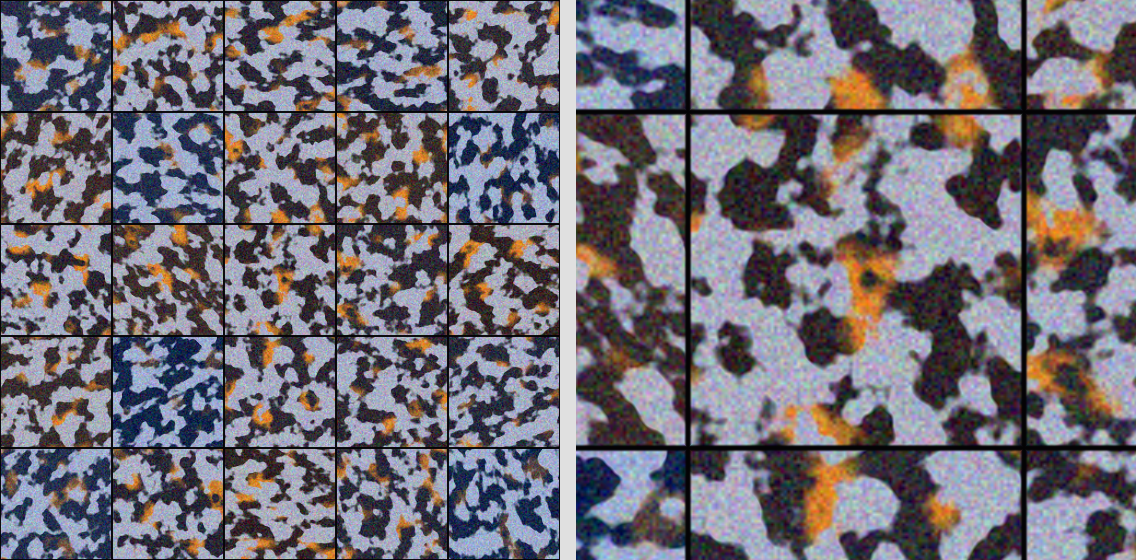
Left: the whole. Right: its middle third, enlarged.
Write a three.js fragment shader that draws this pattern.

```glsl
varying vec2 vUv;

const float TILES = 5.0;            // repeats across and down
const float LINE_HALF = 0.0016;     // half width of the joints, canvas units
const float LINE_SOFT = 0.0010;
const float BLOTCH_SCALE = 5.8;     // noise cells per tile
const float BLOTCH_SOFT = 0.085;
const float BLOTCH_BIAS = -0.005;
const float RUST_SCALE = 4.6;
const float GRAIN_CELLS = 512.0;
const float GRAIN_AMOUNT = 0.20;

const vec3 PALE = vec3(0.66, 0.68, 0.765);
const vec3 DARK = vec3(0.185, 0.165, 0.205);
const vec3 RUST = vec3(0.86, 0.52, 0.17);
const vec3 JOINT = vec3(0.015, 0.012, 0.02);
const vec3 COOL_SHIFT = vec3(-0.09, 0.0, 0.10);
const vec3 WARM_SHIFT = vec3(0.02, -0.01, -0.05);

vec3 hash3(vec2 p) {
  vec3 q = fract(p.xyx * vec3(0.1031, 0.1030, 0.0973));
  q += dot(q, q.yxz + 33.33);
  return fract((q.xxy + q.yzz) * q.zyx);
}

float cornerSlope(vec2 cell, vec2 offset) {
  return dot(hash3(cell).xy * 2.0 - 1.0, offset);
}

float gradientNoise(vec2 p) {
  vec2 i = floor(p);
  vec2 f = p - i;
  vec2 u = f * f * f * (f * (f * 6.0 - 15.0) + 10.0);
  vec2 e = vec2(1.0, 0.0);
  float low = mix(cornerSlope(i, f), cornerSlope(i + e, f - e), u.x);
  float high = mix(cornerSlope(i + e.yx, f - e.yx), cornerSlope(i + 1.0, f - 1.0), u.x);
  return mix(low, high, u.y);
}

float blotchField(vec2 p) {
  float sum = 0.0;
  float amplitude = 1.0;
  for (int octave = 0; octave < 3; octave++) {
    sum += amplitude * gradientNoise(p);
    p = p * 2.03 + 17.3;
    amplitude *= 0.48;
  }
  return sum;
}

// Independent colour speckle in each channel, blended between cells
vec3 grain(vec2 p) {
  p = p * GRAIN_CELLS - 0.5;
  vec2 i = floor(p + 0.001);
  vec2 f = clamp(p - i, 0.0, 1.0);
  vec3 total = vec3(0.0);
  for (int y = 0; y < 2; y++) {
    for (int x = 0; x < 2; x++) {
      vec2 corner = vec2(float(x), float(y));
      vec2 weight = mix(1.0 - f, f, corner);
      vec2 cell = i + corner + 7.0;
      vec3 speckle = hash3(cell) + hash3(cell + 619.0) - 1.0;
      total += speckle * weight.x * weight.y;
    }
  }
  return total;
}

void main() {
  vec2 grid = vUv * TILES;
  vec2 tile = min(floor(grid), TILES - 1.0);
  vec2 local = grid - tile;
  vec3 seed = hash3(tile + 3.0);
  vec3 mood = hash3(tile + 41.0);

  // Each tile has its own cut, stretch and turn of the blotches
  float angle = seed.z * 6.2832;
  mat2 turn = mat2(cos(angle), sin(angle), -sin(angle), cos(angle));
  float stretch = mix(0.85, 1.2, mood.x);
  vec2 cut = turn * (local - 0.5) * vec2(stretch, 1.0 / stretch);
  vec2 origin = floor(seed.xy * 200.0) + 60.0;
  float field = blotchField(cut * BLOTCH_SCALE + origin);
  field += BLOTCH_BIAS + (mood.y - 0.5) * 0.07;
  float blotch = smoothstep(-BLOTCH_SOFT, BLOTCH_SOFT, field);

  // Some tiles lean blue and lose their rust, others lean warm
  float cool = smoothstep(0.55, 1.0, mood.z);
  float warm = smoothstep(0.35, 0.0, mood.z);
  vec3 shift = cool * COOL_SHIFT + warm * WARM_SHIFT;
  vec3 dark = DARK + shift + (seed.y - 0.5) * 0.06;
  vec3 color = mix(PALE + shift * 0.45, dark, blotch);

  // Rust gathers around the rims of the dark blotches
  float rim = smoothstep(-0.18, -0.02, field) * smoothstep(0.40, 0.12, field);
  float patches = gradientNoise(cut * RUST_SCALE + origin + 311.5);
  float rust = rim * smoothstep(0.08, 0.36, patches) * (1.0 - 0.7 * cool);
  color = mix(color, RUST, rust);

  color += GRAIN_AMOUNT * grain(vUv);

  // Joints lie on every tile border, including the outer frame
  vec2 toBorder = min(local, 1.0 - local) / TILES;
  float edge = min(toBorder.x, toBorder.y);
  float joint = 1.0 - smoothstep(LINE_HALF - LINE_SOFT, LINE_HALF + LINE_SOFT, edge);
  color = mix(color, JOINT, joint);

  gl_FragColor = vec4(clamp(color, 0.0, 1.0), 1.0);
}
```
